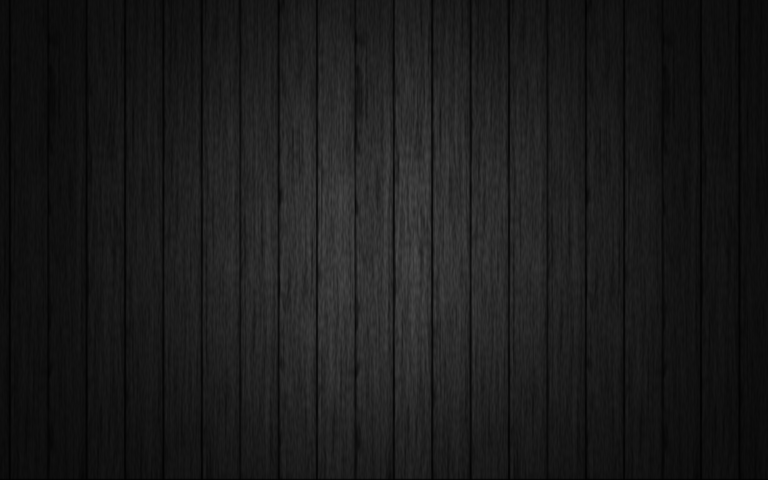
This texture is drawn by a WebGL 2 fragment shader. Its source:

```glsl
#version 300 es
precision highp float;
// Dark vertical wooden planks with fine grain, lit by a soft central glow.
uniform vec2 u_resolution;
out vec4 fragColor;

float hash(vec2 cell) {
    vec3 q = fract(vec3(cell.xyx) * vec3(0.1031, 0.103, 0.0973));
    q += dot(q, q.yzx + 33.33);
    return fract((q.x + q.y) * q.z);
}

vec2 gradient(vec2 cell) {
    float angle = 6.2832 * hash(cell);
    return vec2(cos(angle), sin(angle));
}

float gradientNoise(vec2 p) {
    vec2 i = floor(p), f = fract(p);
    vec2 w = f * f * f * (f * (f * 6.0 - 15.0) + 10.0);
    vec2 e = vec2(0.0, 1.0);
    float low = mix(dot(gradient(i), f), dot(gradient(i + e.yx), f - e.yx), w.x);
    float high = mix(dot(gradient(i + e), f - e), dot(gradient(i + 1.0), f - 1.0), w.x);
    return mix(low, high, w.y);
}

// Grain brightness inside one plank; p is measured in canvas heights.
float woodGrain(vec2 p, float kind) {
    vec2 q = p + vec2(kind * 3.7, kind * 5.3);
    float warp = gradientNoise(q * vec2(14.0, 4.0));
    float streaks = gradientNoise(q * vec2(95.0, 1.6) + warp * 0.4);
    float fibres = gradientNoise(q * vec2(190.0, 11.0) + warp * 0.6);
    float pores = gradientNoise(q * vec2(250.0, 60.0));
    float rings = sin(q.x * 420.0 + warp * 14.0);
    float figure = kind == 2.0 ? 0.07 : 0.02;
    float cracks = smoothstep(0.15, 0.5, gradientNoise(q * vec2(150.0, 5.0) + 40.0));
    return 1.02 + 0.22 * streaks + 0.26 * fibres + 0.30 * pores + figure * rings - 0.22 * cracks;
}

// Dark scuffs gathered along the left edge of some planks.
float scuffs(vec2 p, float across, float kind) {
    float patches = gradientNoise(p * vec2(60.0, 20.0) + kind * 9.1);
    float nearEdge = exp(-across * 6.0);
    float amount = kind == 1.0 || kind == 7.0 ? 0.6 : 0.25;
    return 1.0 - amount * nearEdge * smoothstep(0.0, 0.4, patches);
}

void main() {
    vec2 uv = gl_FragCoord.xy / u_resolution;
    vec2 p = vec2(uv.x * 1.6, uv.y);
    float pixel = 1.0 / u_resolution.y;

    // Twenty planks across; their character repeats every eight.
    float plank = uv.x * 20.0 - 0.255;
    float id = floor(plank), across = fract(plank);
    float kind = mod(id, 8.0);
    vec2 local = vec2(across * 0.08, p.y);

    // Central light falling off to near black at the corners.
    vec2 fromLight = p - vec2(0.8, 0.5);
    float light = 0.040 + 0.170 * exp(-dot(fromLight, fromLight) * 4.0);

    // Wood surface with a slight tint for each plank.
    float tint = 0.96 + 0.08 * hash(vec2(kind, 4.0));
    tint += kind == 0.0 || kind == 2.0 ? 0.05 : 0.0;
    float shade = light * tint * woodGrain(local, kind) * scuffs(local, across, kind);

    // Thin worn grooves between planks, with a soft shadow and a lit bevel.
    float side = (across - step(0.5, across)) * 0.08;
    float seamKind = mod(floor(plank + 0.5), 8.0);
    float depth = seamKind == 1.0 || seamKind == 6.0 ? 0.42 : 0.66;
    depth *= 1.0 + 0.5 * gradientNoise(vec2(seamKind * 7.3, p.y * 24.0));
    float groove = 1.0 - smoothstep(0.0006, 0.0014 + pixel, abs(side));
    float shadow = exp(-abs(side) * 260.0);
    float bevel = exp(-pow((side - 0.006) / 0.002, 2.0));
    shade *= (1.0 - depth * groove) * (1.0 - 0.28 * shadow) * (1.0 + 0.12 * bevel);

    // Thin dark rim along the bottom.
    shade *= mix(0.3, 1.0, smoothstep(0.001, 0.002 + pixel, uv.y));

    fragColor = vec4(vec3(shade), 1.0);
}
```
